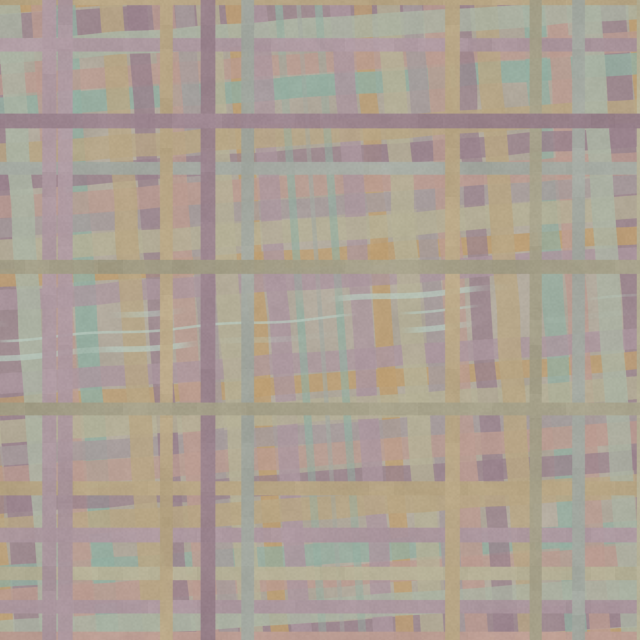
A Shadertoy shader for this pattern:

```glsl
// Faded woven plaid: a mirrored sett of painted stripes, slightly turned,
// lies under a straight grid of thin ribbons. Stripes are soft distance bands
// whose edges, opacity and tint wander with value noise.

#define TILT 0.07
#define CENTRE vec2(0.466, 0.535)
#define EDGE 0.0013
#define WOBBLE 0.004
#define STRIPE_OPACITY 0.92
#define RIBBON_OPACITY 0.94
#define STREAK_OPACITY 0.75
#define GRAIN 0.022

// Palette slots
const int MAUVE = 0, PURPLE = 1, CREAM = 2, TAN = 3, OLIVE = 4, PALE = 5;
const int TEAL = 6, PINK = 7, ORANGE = 8, MIST = 9, LILAC = 10;
const vec3 palette[11] = vec3[11](
    vec3(.67, .59, .62), vec3(.60, .51, .55), vec3(.71, .69, .59),
    vec3(.72, .65, .52), vec3(.64, .62, .53), vec3(.67, .70, .64),
    vec3(.58, .68, .63), vec3(.73, .61, .57), vec3(.74, .62, .45),
    vec3(.64, .66, .63), vec3(.65, .61, .61));
const vec3 GROUND = vec3(.69, .66, .61);
const vec3 ICE = vec3(.72, .78, .74);

// Stripes as (position, width, palette slot), lowest first
const vec3 sett[11] = vec3[11](
    vec3(.492, .040, PURPLE), vec3(.527, .024, ORANGE), vec3(.099, .028, ORANGE),
    vec3(.366, .034, TEAL), vec3(.402, .032, PINK), vec3(.178, .030, LILAC),
    vec3(.253, .032, PURPLE), vec3(.211, .035, PINK), vec3(.065, .032, MAUVE),
    vec3(.141, .036, CREAM), vec3(.293, .036, TAN));
const vec3 columns[9] = vec3[9](
    vec3(.077, .022, MAUVE), vec3(.102, .023, MAUVE), vec3(.260, .020, TAN),
    vec3(.325, .023, PURPLE), vec3(.387, .020, MIST), vec3(.707, .023, TAN),
    vec3(.837, .019, OLIVE), vec3(.904, .020, MIST), vec3(.999, .008, CREAM));
// The last three rows pass over the columns
const vec3 rows[11] = vec3[11](
    vec3(.002, .012, TAN), vec3(.070, .021, MAUVE), vec3(.263, .020, MIST),
    vec3(.763, .022, TAN), vec3(.836, .023, MAUVE), vec3(.896, .021, CREAM),
    vec3(.948, .021, MAUVE), vec3(.994, .014, PINK), vec3(.189, .023, PURPLE),
    vec3(.417, .022, OLIVE), vec3(.639, .020, OLIVE));

float hash(vec2 p) {
    p = fract(p * vec2(.1031, .1137));
    p += dot(p, p.yx + 33.3);
    return fract((p.x + p.y) * p.x * 7.3);
}

float noise(vec2 p) {
    vec2 i = floor(p), f = fract(p);
    f = f * f * (3. - 2. * f);
    return mix(mix(hash(i), hash(i + vec2(1, 0)), f.x),
               mix(hash(i + vec2(0, 1)), hash(i + vec2(1, 1)), f.x), f.y);
}

float band(float x, float centre, float width) {
    return 1. - smoothstep(-EDGE, EDGE, abs(x - centre) - .5 * width);
}

// Painted stripe with a wandering edge and uneven cover
void paintStripe(inout vec3 col, float across, float along, vec3 stripe) {
    float seed = stripe.x * 91. + step(0., across) * 17.;
    float wander = (noise(vec2(along * 14., seed)) - .5) * WOBBLE;
    float cover = mix(.75, 1., noise(vec2(along * 7., seed + 40.)));
    float mask = band(abs(across) + wander, stripe.x, stripe.y);
    col = mix(col, palette[int(stripe.z)], mask * cover * STRIPE_OPACITY);
}

// Straight ribbon tinted in short blocks along its length
void paintRibbon(inout vec3 col, float across, float along, vec3 ribbon) {
    float block = hash(vec2(floor(along * 26.), ribbon.x * 130.)) - .5;
    float slow = noise(vec2(along * 5., ribbon.x * 70.)) - .5;
    vec3 tint = palette[int(ribbon.z)] + .025 * block + .05 * slow;
    col = mix(col, tint, band(across, ribbon.x, ribbon.y) * RIBBON_OPACITY);
}

void mainImage(out vec4 fragColor, in vec2 fragCoord) {
    vec2 p = fragCoord / iResolution.xy;
    p.y = 1. - p.y;   // measured down from the top
    vec2 q = vec2(p.x - TILT * p.y, p.y + TILT * p.x) - CENTRE;

    // Turned plaid, the same sett both ways
    vec3 col = GROUND + .05 * (noise(p * 16.) - .5);
    for (int i = 0; i < 11; i++) {
        paintStripe(col, q.x, q.y, sett[i]);
        paintStripe(col, q.y, q.x, sett[i]);
    }
    vec3 paleStripe = vec3(.454, .036, PALE);
    paintStripe(col, q.y, q.x, paleStripe);
    paintStripe(col, q.x, q.y, paleStripe);

    // Fine teal threads and broken icy streaks near the centre lines
    float threadCover = .35 + .45 * noise(vec2(q.y * 18., 5.));
    col = mix(col, palette[TEAL], band(abs(q.x), .031, .012) * threadCover);
    col = mix(col, palette[MIST], band(q.x, 0., .007) * threadCover);
    for (int k = -1; k <= 1; k++) {
        float lane = float(k);
        float broken = smoothstep(.2, .65, noise(vec2(q.x * 11., lane * 7. + 20.)));
        float width = .004 + .005 * abs(lane);
        float streak = band(q.y + .002 * sin(q.x * 30.), lane * .027 - .003, width);
        col = mix(col, ICE, streak * broken * STREAK_OPACITY);
    }

    // Straight ribbons
    for (int i = 0; i < 8; i++) paintRibbon(col, p.y, p.x, rows[i]);
    for (int i = 0; i < 9; i++) paintRibbon(col, p.x, p.y, columns[i]);
    for (int i = 8; i < 11; i++) paintRibbon(col, p.y, p.x, rows[i]);

    // Paper grain
    col += GRAIN * (noise(p * 330.) - .5) + .015 * (noise(p * 60.) - .5);
    fragColor = vec4(col, 1.);
}
```
